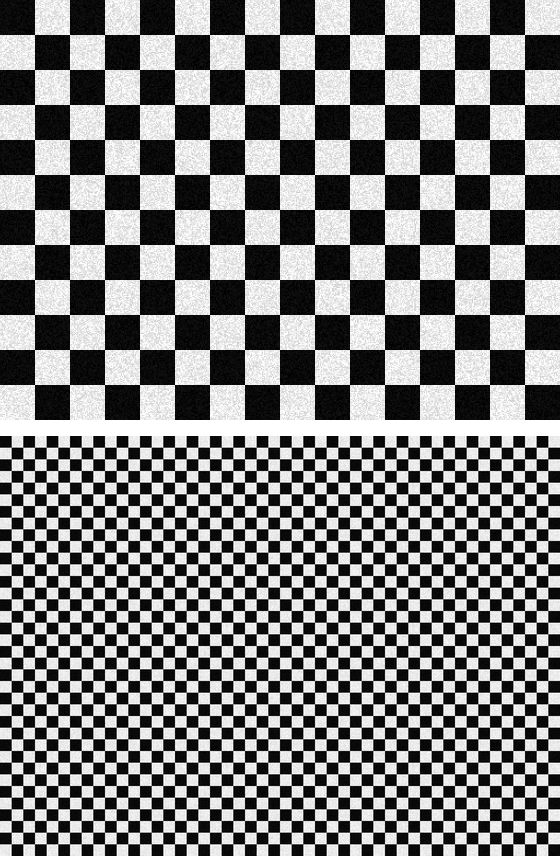
Top: one tile. Bottom: repeated 3 by 3.
This pattern is drawn by a WebGL 1 fragment shader. Its source:

```glsl
precision highp float;
// Black and white checkerboard, 16 by 12 squares, with a fine mottled grain.

uniform vec2 u_resolution;

float hash(vec2 cell) {
    vec3 p = fract(cell.xyx * 0.1031);
    p += dot(p, p.yzx + 33.33);
    return fract((p.x + p.y) * p.z);
}

// Smooth value noise whose lattice wraps after the given period.
float wrappedNoise(vec2 p, vec2 period) {
    vec2 cell = floor(p);
    vec2 f = fract(p);
    f = f * f * (3.0 - 2.0 * f);
    vec2 low = mod(cell, period);
    vec2 high = mod(cell + 1.0, period);
    float bottom = mix(hash(low), hash(vec2(high.x, low.y)), f.x);
    float top = mix(hash(vec2(low.x, high.y)), hash(high), f.x);
    return mix(bottom, top, f.y);
}

// Antialiased checker: 1 on light squares, 0 on dark ones.
float checker(vec2 p, vec2 squaresPerPixel) {
    vec2 edgeDistance = 0.5 - 2.0 * abs(fract(p * 0.5 + 0.25) - 0.5);
    vec2 side = clamp(2.0 * edgeDistance / squaresPerPixel, -1.0, 1.0);
    return 0.5 + 0.5 * side.x * side.y;
}

void main() {
    vec2 uv = gl_FragCoord.xy / u_resolution;
    vec2 squares = vec2(16.0, 12.0);
    float light = checker(uv * squares, squares / u_resolution);

    // Grain: 32 specks along each square, stronger on the light ones.
    vec2 specks = squares * 32.0;
    float grain = wrappedNoise(uv * specks, specks) - 0.5;
    float darkTone = max(0.035 + 0.09 * grain, 0.0);
    float lightTone = min(0.922 + 0.24 * grain, 1.0);

    gl_FragColor = vec4(vec3(mix(darkTone, lightTone, light)), 1.0);
}
```
